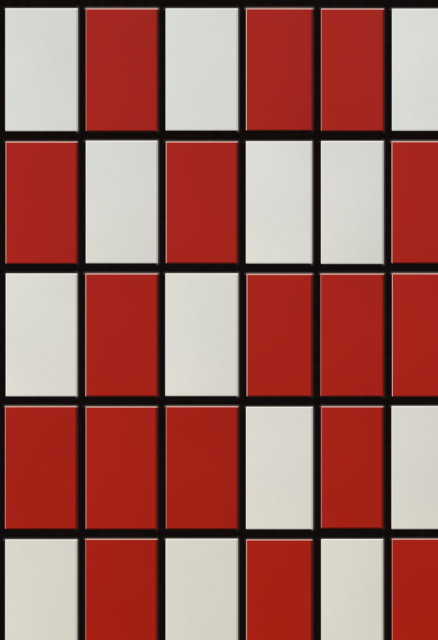
Write a Shadertoy shader that draws this pattern.

```glsl
#define ROW_PITCH 0.3028
#define ROW_START 0.0076
#define HALF_GAP vec2(0.0087, 0.0112)
#define WOBBLE 0.0022
#define CORNER 0.003
#define BEVEL 0.0042
#define RED vec3(0.645, 0.140, 0.105)
#define WHITE vec3(0.845, 0.840, 0.810)
#define GROUT vec3(0.065, 0.048, 0.043)
#define LIP vec3(0.37, 0.33, 0.31)

// Joint positions across, and one bit per column for the red tiles of each row
const float JOINTS[7] = float[7](0.003, 0.186, 0.369, 0.553, 0.723, 0.885, 1.053);
const int RED_BITS[5] = int[5](26, 37, 58, 23, 42);

vec2 hash2(vec2 p) {
    vec3 h = fract(p.xyx * vec3(0.1031, 0.1030, 0.0973));
    h += dot(h, h.yzx + 33.33);
    return fract((h.xx + h.yz) * h.zy);
}

float corner(vec2 cell, vec2 offset, vec2 f) {
    return dot(hash2(cell + offset) * 2.0 - 1.0, f - offset);
}

float gradientNoise(vec2 p) {
    vec2 i = floor(p), f = p - i;
    vec2 u = f * f * f * (f * (f * 6.0 - 15.0) + 10.0);
    return mix(mix(corner(i, vec2(0, 0), f), corner(i, vec2(1, 0), f), u.x),
               mix(corner(i, vec2(0, 1), f), corner(i, vec2(1, 1), f), u.x), u.y);
}

float roundedBox(vec2 p, vec2 halfSize, float radius) {
    vec2 q = abs(p) - halfSize + radius;
    return length(max(q, 0.0)) + min(max(q.x, q.y), 0.0) - radius;
}

// Soft stripe that is strongest at zero and fades out at the given width
float edgeBand(float d, float width) {
    return 1.0 - smoothstep(width * 0.35, width, abs(d));
}

void mainImage(out vec4 fragColor, in vec2 fragCoord) {
    // Canvas width is one unit; y runs down from the top
    vec2 p = vec2(fragCoord.x, iResolution.y - fragCoord.y) / iResolution.x;
    float soft = 0.7 / iResolution.x + 0.0005;
    float down = p.y * iResolution.x / iResolution.y;

    // Find the tile
    int col = 0;
    for (int i = 1; i < 6; i++) col += int(p.x > JOINTS[i]);
    int row = clamp(int(floor((p.y - ROW_START) / ROW_PITCH)), 0, 4);
    vec2 id = vec2(col, row);
    bool isRed = ((RED_BITS[row] >> col) & 1) == 1;

    // Slightly uneven tile bounds
    vec2 wobbleLow = hash2(id + 3.7) - 0.5;
    vec2 wobbleHigh = hash2(id + 19.3) - 0.5;
    float top = ROW_START + float(row) * ROW_PITCH;
    vec2 low = vec2(JOINTS[col], top) + HALF_GAP + wobbleLow * WOBBLE;
    vec2 high = vec2(JOINTS[col + 1], top + ROW_PITCH) - HALF_GAP + wobbleHigh * WOBBLE;
    vec2 halfSize = 0.5 * (high - low);
    float d = roundedBox(p - 0.5 * (low + high), halfSize, CORNER);
    vec2 fromLow = p - low, fromHigh = high - p;

    // Grout with faint grey lips beside and above the tiles
    float grain = gradientNoise(p * 70.0);
    vec3 color = GROUT * (1.0 + 0.35 * grain);
    float lipSide = edgeBand(fromHigh.x, 0.0065) * (isRed ? 0.2 : 0.65);
    float lipTop = edgeBand(fromLow.y, 0.006) * (0.25 + 0.6 * hash2(id + 7.1).x);
    color = mix(color, LIP, max(lipSide, lipTop) * smoothstep(0.008, 0.0, d));

    // Glaze: cool above, warm below, with a broad sheen
    vec3 glaze = isRed ? RED : WHITE;
    vec3 tint = isRed ? vec3(0.0, 0.035, 0.055) : vec3(0.0, 0.02, 0.05);
    glaze += tint * (0.5 - down);
    vec2 local = (p - low) / (high - low);
    glaze *= 1.0 + 0.025 * (hash2(id + 11.0).x - 0.5) + 0.03 * (0.5 - local.x);
    glaze *= 1.0 + 0.025 * gradientNoise(p * 6.0) + 0.008 * grain;

    // Bevels: bright top and left, dark right and bottom
    float shade = max(edgeBand(fromHigh.x, BEVEL * 1.5), edgeBand(fromHigh.y, BEVEL));
    glaze *= 1.0 - (isRed ? 0.35 : 0.14) * shade;
    float shineLeft = edgeBand(fromLow.x, BEVEL) * (0.35 + 0.5 * hash2(id + 5.0).y);
    float shineTop = edgeBand(fromLow.y, BEVEL * 1.3) * 0.85;
    vec3 shine = isRed ? vec3(0.84, 0.72, 0.68) : vec3(0.92, 0.92, 0.89);
    glaze = mix(glaze, shine, max(shineLeft, shineTop));

    color = mix(color, glaze, smoothstep(soft, -soft, d));
    fragColor = vec4(clamp(color, 0.0, 1.0), 1.0);
}
```
